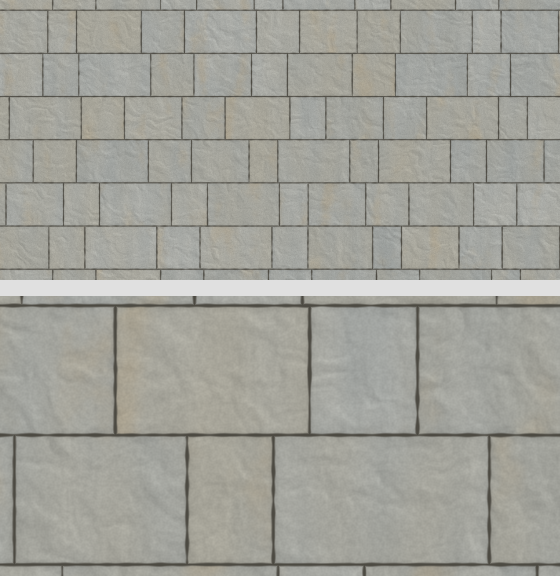
Top: the whole. Bottom: its middle third, enlarged.
Reproduce this texture procedurally as a WebGL 2 fragment shader.

```glsl
#version 300 es
precision highp float;
// Riven grey sandstone paving in even courses of mixed-length slabs with thin dark joints.
uniform vec2 u_resolution;
out vec4 fragColor;

float hash(vec2 p) {
  vec3 q = fract(vec3(p.xyx) * 0.1031);
  q += dot(q, q.yzx + 33.33);
  return fract((q.x + q.y) * q.z);
}

vec2 gradient(vec2 cell) {
  float angle = 6.2832 * hash(cell);
  return vec2(cos(angle), sin(angle));
}

float noise(vec2 p) {
  vec2 i = floor(p), f = fract(p);
  vec2 u = f * f * f * (f * (f * 6.0 - 15.0) + 10.0);
  vec2 e = vec2(1.0, 0.0);
  float low = mix(dot(gradient(i), f), dot(gradient(i + e.xy), f - e.xy), u.x);
  float high = mix(dot(gradient(i + e.yx), f - e.yx), dot(gradient(i + e.xx), f - e.xx), u.x);
  return mix(low, high, u.y);
}

float fbm(vec2 p) {
  float sum = 0.0, amplitude = 0.5;
  for (int i = 0; i < 4; i++) {
    sum += amplitude * noise(p);
    p = mat2(1.6, 1.2, -1.2, 1.6) * p + 5.3;
    amplitude *= 0.5;
  }
  return sum;
}

// Split stone surface: warped ridges over fine roughness
float relief(vec2 p) {
  vec2 w = p + 0.7 * vec2(fbm(p * 1.3 + 3.0), fbm(p * 1.3 + 19.0));
  return 0.6 * abs(noise(w * vec2(2.0, 3.2))) + 0.5 * fbm(w * 4.0);
}

// Walks along a course, long and short slabs in turn; returns left edge, right edge, index
vec3 findSlab(float x, float row) {
  float left = 0.0, right = -10.0 * hash(vec2(row, 71.0)), index = 0.0;
  for (int i = 0; i < 60 && right <= x; i++) {
    float pick = hash(vec2(float(i) * 3.0 + 11.0, row * 7.0 + 5.0));
    bool isLong = (i + int(row)) % 2 == 0;
    left = right;
    right += isLong ? 8.0 + floor(pick * 3.0) : 4.0 + min(floor(pick * 4.0), 2.0);
    index = float(i);
  }
  return vec3(left, right, index);
}

void main() {
  // One unit is one course height; slab lengths come in sixths of it
  vec2 p = gl_FragCoord.xy / u_resolution.y;
  vec2 q = vec2(p.x, 1.0 - p.y) * 6.486 + vec2(0.0, 0.764);
  float pixel = 6.486 / u_resolution.y;
  float row = floor(q.y);
  vec3 slab = findSlab(q.x * 6.0, row);
  vec2 id = vec2(slab.z, row);
  float seed = hash(id + 31.0);

  // Distance to the uneven joint
  float across = min(q.x * 6.0 - slab.x, slab.y - q.x * 6.0) / 6.0;
  float down = min(q.y - row, row + 1.0 - q.y);
  float edge = min(across + 0.012 * noise(q * 9.0), down + 0.01 * noise(q * 8.0 + 50.0));

  // Each slab has its own tone, soft upright bands and faint rusty stains
  vec2 s = q + 17.0 * vec2(hash(id), hash(id + 57.0));
  float band = noise(s * vec2(2.6, 0.5)) + 0.5 * noise(s * vec2(7.0, 0.9) + 8.0);
  float tone = 0.5 + 0.6 * (seed - 0.5) + 0.6 * band + 0.4 * fbm(s * 2.5);
  float warmth = 0.3 + 0.8 * (hash(id + 83.0) - 0.5) + 0.6 * noise(s * vec2(1.8, 0.5) + 23.0);
  float stain = noise(s * vec2(2.2, 0.6) + 41.0) + 0.4 * fbm(s * 4.0);
  stain = smoothstep(0.15, 0.75, stain + 0.3 * (hash(id + 7.0) - 0.5));
  stain = max(0.45 * stain, 0.5 * step(0.97, hash(id + 13.0)));

  vec3 color = mix(vec3(0.61, 0.625, 0.615), vec3(0.675, 0.68, 0.66), clamp(tone, 0.0, 1.0));
  color = mix(color, vec3(0.655, 0.642, 0.59), clamp(warmth, 0.0, 0.8));
  color = mix(color, vec3(0.69, 0.625, 0.51), stain);

  // Slanting light on the relief, then fine grain
  float slope = relief(s) - relief(s + vec2(0.025, -0.03));
  color *= 1.0 + clamp(0.3 * slope, -0.06, 0.06);
  color *= 1.0 + 0.04 * noise(q * 26.0) + 0.04 * noise(q * 55.0);

  // Worn rim and dark joint
  color *= 1.0 - 0.12 * exp(-max(edge, 0.0) / 0.02);
  float soft = 0.6 * pixel + 0.005;
  float joint = 1.0 - smoothstep(0.011 - soft, 0.011 + soft, edge);
  color = mix(color, vec3(0.30, 0.29, 0.26), joint);
  fragColor = vec4(color, 1.0);
}
```
